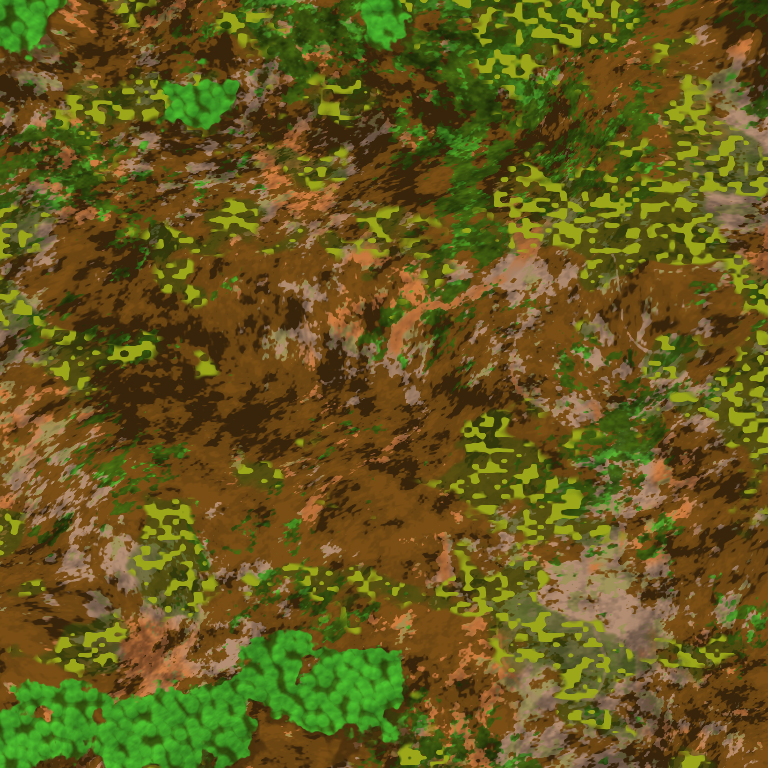
This texture is drawn by a WebGL 1 fragment shader. Its source:

```glsl
precision highp float;
// Rugged ochre hillside with clay tracks, scrub and leafy trees, seen from above.
uniform vec2 u_resolution;

#define GRAIN_SCALE vec2(30.0, 46.0)
#define GRAIN_TILT 0.5
#define WARP 0.07
#define STONE_LEVEL 0.62
#define SCRUB_LEVEL 0.95
#define SPECK_SCALE vec2(105.0, 150.0)
#define SPECK_LEVEL 0.55
#define LEAF_SCALE 62.0
#define TRACK_WIDTH 0.017

const vec3 OCHRE = vec3(0.42, 0.27, 0.07);
const vec3 HOLLOW = vec3(0.22, 0.14, 0.04);
const vec3 CLAY = vec3(0.70, 0.42, 0.22);
const vec3 STONE = vec3(0.60, 0.48, 0.40);
const vec3 OLIVE = vec3(0.50, 0.50, 0.28);
const vec3 SCRUB = vec3(0.19, 0.31, 0.05);
const vec3 LEAF = vec3(0.25, 0.62, 0.15);
const vec3 BLOOM = vec3(0.61, 0.66, 0.10);

float hash(vec2 p) {
  vec3 q = fract(p.xyx * 0.1031);
  q += dot(q, q.yzx + 33.33);
  return fract((q.x + q.y) * q.z);
}
float noise(vec2 p) {
  vec2 i = floor(p), f = fract(p);
  f = f * f * (3.0 - 2.0 * f);
  return mix(mix(hash(i), hash(i + vec2(1.0, 0.0)), f.x),
             mix(hash(i + vec2(0.0, 1.0)), hash(i + 1.0), f.x), f.y);
}
// Layered noise, centred on zero with a spread near one.
float layers(vec2 p, float gain) {
  float sum = 0.0, weight = 1.0, power = 0.0;
  for (int i = 0; i < 4; i++) {
    sum += weight * (noise(p) - 0.5);
    power += weight * weight;
    weight *= gain;
    p = mat2(1.6, 1.2, -1.2, 1.6) * p + 17.3;
  }
  return sum / (0.19 * sqrt(power));
}
float broad(vec2 p) { return layers(p, 0.55); }
float gritty(vec2 p) { return layers(p, 0.8); }
// Distance to the nearest leaf clump in a jittered grid.
float clumps(vec2 p) {
  float nearest = 2.0;
  for (int y = -1; y <= 1; y++)
    for (int x = -1; x <= 1; x++) {
      vec2 cell = floor(p) + vec2(float(x), float(y));
      nearest = min(nearest, length(p - cell - vec2(hash(cell), hash(cell + 41.7))));
    }
  return nearest;
}
// Signed distance to the crowns: a lower thicket and a few upper trees.
float crowns(vec2 p) {
  float d = 1.0;
  for (int i = 0; i < 11; i++) {
    float k = float(i), u = k - 8.0;
    vec2 low = vec2(0.03 + 0.065 * k, 0.02 + 0.07 * hash(vec2(k, 5.0)) + 0.008 * k);
    vec2 high = vec2(0.02 + 0.24 * u, 0.985 - 0.12 * mod(k, 2.0));
    float r = u < 0.0 ? 0.045 + 0.018 * hash(vec2(k, 9.0)) : 0.05 - 0.008 * u;
    d = min(d, length(p - (u < 0.0 ? low : high)) - r);
  }
  return d;
}
// Main winding track, a lower gully and faint side trails.
float tracks(vec2 p) {
  float wobble = 0.012 * broad(p * 9.0 + 3.0);
  float pathX = 0.40 + 0.6 * (p.y - 0.28) + 0.035 * cos(p.y * 28.0);
  float path = 1.0 - smoothstep(0.5, 1.3, abs(p.x - pathX + wobble) / TRACK_WIDTH);
  path *= smoothstep(0.26, 0.32, p.y) * (1.0 - 0.6 * smoothstep(0.65, 0.8, p.y));
  float gullyX = 0.605 + 0.015 * cos(p.y * 30.0);
  float gully = 1.0 - smoothstep(0.3, 1.2, abs(p.x - gullyX + wobble) / TRACK_WIDTH);
  gully *= 1.0 - smoothstep(0.32, 0.40, p.y);
  float trail = 1.0 - smoothstep(0.02, 0.14, abs(broad(p * vec2(4.5, 3.0) + 8.0)));
  return max(max(path, 0.8 * gully), 0.5 * trail * smoothstep(0.2, 0.6, p.x));
}

void main() {
  vec2 p = gl_FragCoord.xy / u_resolution.y;
  float s = sin(GRAIN_TILT), c = cos(GRAIN_TILT);
  vec2 bend = WARP * vec2(noise(p * 6.0), noise(p * 6.0 + 31.0));
  vec2 q = mat2(c, -s, s, c) * (p + bend) * GRAIN_SCALE;
  float grain = gritty(q), grit = gritty(q * 1.2 + 57.0);
  // Bare earth and shaded hollows.
  float shade = 0.8 * grain + 0.5 * broad(p * 6.0);
  vec3 col = mix(HOLLOW, OCHRE, smoothstep(-1.0, -0.1, shade));
  col *= 1.0 + 0.14 * smoothstep(0.3, 1.6, shade);
  // Pale stones and clay tracks.
  float track = tracks(p);
  float stony = 0.7 * grit + 0.65 * broad(p * 5.0 + 23.0) + 0.5 * (p.x - 0.5) + 1.5 * track;
  vec3 rock = mix(STONE, CLAY, smoothstep(-0.5, 0.7, broad(p * 8.0 + 71.0) + track));
  rock = mix(rock, OLIVE, 0.75 * smoothstep(0.4, 1.1, gritty(q + 113.0)) * (1.0 - track));
  rock *= 1.0 + 0.16 * clamp(shade, -1.8, 1.3) * (1.0 - 0.5 * track);
  col = mix(col, rock, 0.92 * smoothstep(-0.3, 0.3, stony - STONE_LEVEL));
  // Low scrub with brighter tips.
  float growth = 0.75 * broad(p * 5.0 + 47.0) + 0.65 * gritty(q + 201.0) - 0.8 * track;
  vec3 bush = mix(SCRUB, LEAF, 0.7 * smoothstep(0.2, 1.5, grit)) * (1.0 + 0.15 * grain);
  col = mix(col, bush, 0.9 * smoothstep(-0.25, 0.25, growth - SCRUB_LEVEL));
  // Clustered yellow-green specks.
  float patchy = smoothstep(0.5, 1.1, broad(p * vec2(9.0, 13.0) + 89.0));
  col = mix(col, SCRUB, 0.5 * patchy * (1.0 - track));
  col = mix(col, BLOOM, patchy * smoothstep(0.0, 0.12, noise(p * SPECK_SCALE) - SPECK_LEVEL));
  // Trees with ground shadow and lit leaf clumps.
  float rough = 0.009 * broad(p * 30.0);
  float shadow = crowns(p + vec2(-0.008, 0.014)) + rough;
  col = mix(col, HOLLOW, 0.6 * (1.0 - smoothstep(-0.004, 0.008, shadow)));
  float clump = clumps(p * LEAF_SCALE), lit = clumps(p * LEAF_SCALE + vec2(0.2, -0.3));
  vec3 leaves = mix(LEAF, SCRUB, smoothstep(0.4, 0.75, 0.5 * (clump + lit)));
  leaves *= 1.0 + 0.25 * clamp(clump - lit, -0.5, 0.5) + 0.06 * grain;
  col = mix(col, leaves, 1.0 - smoothstep(-0.003, 0.003, crowns(p) + rough));
  gl_FragColor = vec4(clamp(col, 0.0, 1.0), 1.0);
}
```
